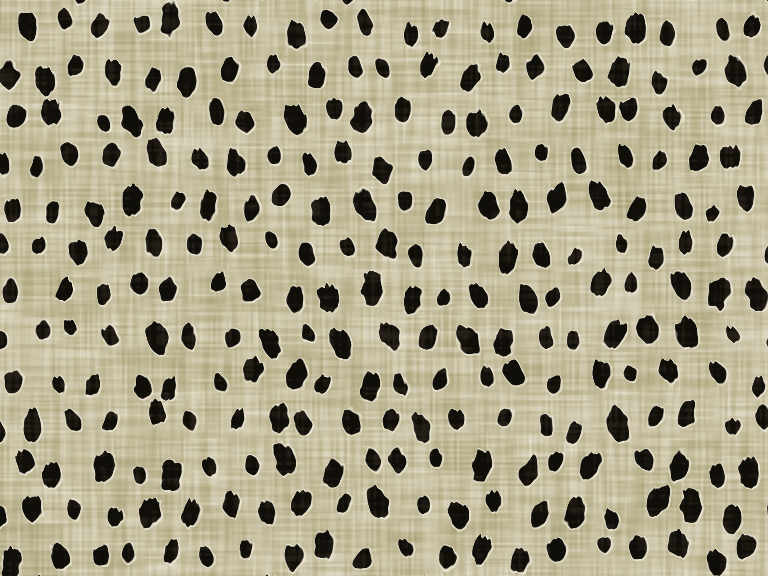
Give the GLSL for this pattern, as a WebGL 1 fragment shader.

```glsl
precision highp float;
// Woven linen printed with scattered, ragged dark spots with pale rims.
uniform vec2 u_resolution;

// Lengths are fractions of the canvas height.
const vec2 CELL = vec2(0.067, 0.076);       // mean spacing of spots
const float JITTER = 0.46;                  // scatter, in cells
const vec2 HALF_WIDTH = vec2(0.0108, 0.0180);
const vec2 ELONGATION = vec2(1.18, 1.62);   // height over width
const float WOBBLE = 0.42;                  // lumpiness of outlines
const float TUFT_LENGTH = 0.0085;           // ragged thread ends
const float TUFT_FREQ = 210.0;
const float EDGE_SOFTNESS = 0.0011;
const float RIM_WIDTH = 0.0026;
const vec2 RIM_SHIFT = vec2(0.0011, -0.0008);
const float THREAD_FREQ = 215.0;
const float THREAD_STRETCH = 14.0;
const float WEAVE_CONTRAST = 0.55;

const vec3 CLOTH_SHADE = vec3(0.70, 0.67, 0.515);
const vec3 CLOTH_LIGHT = vec3(0.88, 0.855, 0.775);
const vec3 RIM_COLOR = vec3(0.93, 0.91, 0.84);
const vec3 INK_DEEP = vec3(0.063, 0.053, 0.036);
const vec3 INK_WORN = vec3(0.145, 0.125, 0.092);

float hash(vec2 p) {
  vec3 q = fract(p.xyx * vec3(0.1031, 0.1030, 0.0973));
  q += dot(q, q.yzx + 33.33);
  return fract((q.x + q.y) * q.z);
}

float noise(vec2 p) {
  vec2 i = floor(p);
  vec2 f = fract(p);
  f = f * f * (3.0 - 2.0 * f);
  float low = mix(hash(i), hash(i + vec2(1.0, 0.0)), f.x);
  float high = mix(hash(i + vec2(0.0, 1.0)), hash(i + vec2(1.0, 1.0)), f.x);
  return mix(low, high, f.y);
}

// Approximate signed distance to one lumpy ellipse with frayed ends.
float spotDistance(vec2 d, vec2 id) {
  float halfWidth = mix(HALF_WIDTH.x, HALF_WIDTH.y, hash(id + 11.3));
  float elongation = mix(ELONGATION.x, ELONGATION.y, hash(id + 27.1));
  vec2 radii = halfWidth * vec2(1.0, elongation);
  vec2 seed = 40.0 * vec2(hash(id + 5.7), hash(id + 63.9));

  d.x += d.y * (hash(id + 81.5) - 0.5) * 0.5;
  float tuft = noise(vec2(d.x * TUFT_FREQ, 0.5) + seed) - 0.5;
  d.y += tuft * TUFT_LENGTH * mix(0.45, 1.0, smoothstep(-0.01, 0.01, d.y));

  float lump = 1.0 + WOBBLE * (noise(d * 75.0 + seed) - 0.5);
  vec2 e = d / (radii * lump);
  float k = length(e);
  float slope = length(e / (radii * lump));
  return k * (k - 1.0) / max(slope, 0.001);
}

// Nearest spot over a staggered, jittered grid.
float spotField(vec2 p) {
  float nearest = 1.0;
  for (int j = -1; j <= 1; j++) {
    float row = floor(p.y / CELL.y) + float(j);
    float stagger = 0.5 * mod(row, 2.0);
    for (int i = -1; i <= 1; i++) {
      vec2 id = vec2(floor(p.x / CELL.x - stagger) + float(i), row);
      vec2 scatter = vec2(hash(id + 3.1), hash(id + 47.7)) - 0.5;
      vec2 center = (id + 0.5 + vec2(stagger, 0.0) + JITTER * scatter) * CELL;
      nearest = min(nearest, spotDistance(p - center, id));
    }
  }
  return nearest;
}

void main() {
  vec2 p = gl_FragCoord.xy / u_resolution.y;
  float soft = max(EDGE_SOFTNESS, 0.6 / u_resolution.y);

  // Crossing threads, broad uneven bands and a few thick pale yarns.
  float warp = noise(p * vec2(THREAD_FREQ, THREAD_STRETCH) + 7.0);
  float weft = noise(p * vec2(THREAD_STRETCH, THREAD_FREQ) + 91.0);
  float bands = noise(p * vec2(42.0, 3.0)) + noise(p * vec2(4.0, 36.0) + 19.0);
  float slubs = smoothstep(0.78, 0.96, noise(p * vec2(11.0, 160.0) + 33.0))
              + smoothstep(0.82, 0.98, noise(p * vec2(150.0, 9.0) + 58.0));
  float tone = 0.41 + WEAVE_CONTRAST * (warp + weft - 1.0)
             + 0.22 * (bands - 1.0) + 0.22 * slubs;
  vec3 color = mix(CLOTH_SHADE, CLOTH_LIGHT, clamp(tone, -0.2, 1.15));

  // Unprinted rim, heavier at the lower right.
  float rimDistance = spotField(p - RIM_SHIFT) - RIM_WIDTH;
  float rim = 1.0 - smoothstep(-soft, soft, rimDistance);
  color = mix(color, RIM_COLOR, rim * mix(0.35, 1.0, noise(p * 110.0)));

  // Ink, slightly worn along the threads.
  float wear = smoothstep(0.40, 0.85, 0.5 * (warp + weft) + 0.2 * (bands - 1.0));
  float ink = 1.0 - smoothstep(-soft, soft, spotField(p));
  color = mix(color, mix(INK_DEEP, INK_WORN, wear), ink);

  gl_FragColor = vec4(color, 1.0);
}
```
